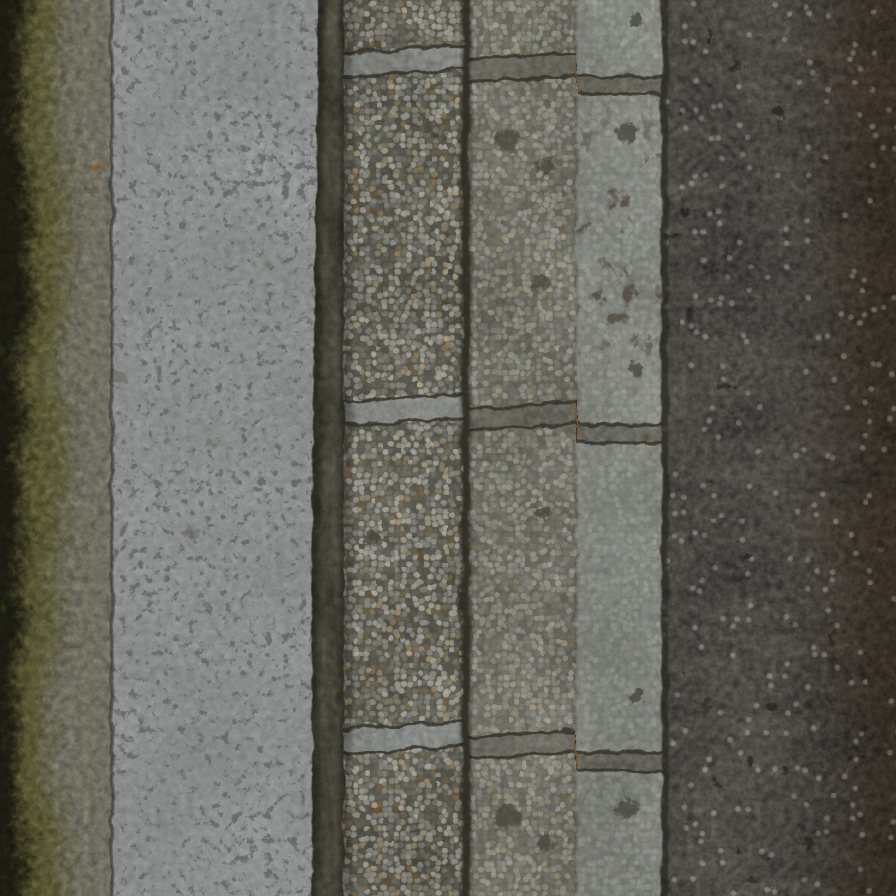
Give the GLSL for this texture, as a Shadertoy shader.

```glsl
// Weathered kerb from above: mossy verge, granite strip, groove, jointed slabs and asphalt.
#define REPEAT 0.755      // vertical period of joints and stains
#define VERGE_END 0.125
#define GROOVE_END 0.384
#define SLAB_A_END 0.520
#define SLAB_B_END 0.643
#define SLAB_C_END 0.739
#define SOFT 0.0014       // edge smoothing
#define WOBBLE 0.005      // raggedness of edges
#define GRAIN 150.0       // stones per canvas width

vec2 hash2(vec2 p) {
    vec3 q = fract(p.xyx * vec3(0.1031, 0.1030, 0.0973));
    q += dot(q, q.yzx + 33.33);
    return fract((q.xx + q.yz) * q.zy);
}

float corner(vec2 i, vec2 f, vec2 o) { return dot(hash2(i + o) * 2.0 - 1.0, f - o); }

float gradNoise(vec2 p) {
    vec2 i = floor(p), f = fract(p), u = f * f * (3.0 - 2.0 * f), e = vec2(0, 1);
    return 1.4 * mix(mix(corner(i, f, e.xx), corner(i, f, e.yx), u.x),
                     mix(corner(i, f, e.xy), corner(i, f, e.yy), u.x), u.y);
}

float fbm(vec2 p) {
    float sum = 0.0, amp = 0.6;
    for (int i = 0; i < 4; i++) {
        sum += amp * gradNoise(p);
        p = mat2(1.6, 1.2, -1.2, 1.6) * p + 7.3;
        amp *= 0.55;
    }
    return sum;
}

// x: distance to the nearest stone, yz: its random values
vec3 stones(vec2 p) {
    vec3 best = vec3(9);
    for (int k = 0; k < 9; k++) {
        vec2 id = floor(p) + vec2(k % 3 - 1, k / 3 - 1);
        float d = length(p - id - 0.15 - 0.7 * hash2(id));
        if (d < best.x) best = vec3(d, hash2(id + 51.7));
    }
    return best;
}

float past(float x, float edge) { return smoothstep(-SOFT, SOFT, x - edge); }
float band(float d, float w) { return 1.0 - smoothstep(0.3 * w, w, abs(d)); }
float wrapY(float d) { return d - REPEAT * round(d / REPEAT); }

vec3 verge(vec2 p, float broad, float fine) {
    float x = p.x + 0.035 * broad + 0.012 * fine;
    vec3 col = mix(vec3(0.34, 0.33, 0.19), vec3(0.43, 0.43, 0.38), smoothstep(0.035, 0.095, x));
    col = mix(vec3(0.11, 0.11, 0.07), col, smoothstep(0.008, 0.042, x));
    float sprout = smoothstep(0.25, 0.5, fbm(p * vec2(30, 14) + 4.0)) * band(p.x, 0.035);
    col = mix(col, vec3(0.16, 0.27, 0.07), sprout);
    float rust = smoothstep(0.2, 0.45, fbm(p * 42.0 + 19.0)) * band(p.x - 0.11, 0.014);
    rust *= band(abs(p.y - 0.493) - 0.303, 0.035);
    return mix(col, vec3(0.58, 0.36, 0.12), rust) * (1.0 + 0.35 * fine);
}

vec3 granite(vec2 p, float broad, float fine) {
    vec3 col = vec3(0.545, 0.555, 0.55) + 0.06 * broad + 0.09 * fine;
    float speckle = smoothstep(0.08, 0.4, fbm(p * 105.0) + 0.2 * broad);
    col = mix(col, vec3(0.37), 0.75 * speckle);
    float blotch = smoothstep(0.36, 0.46, fbm(p * vec2(17, 23) + 31.0));
    return mix(col, vec3(0.40, 0.39, 0.36), 0.6 * blotch);
}

vec3 slabs(vec2 p, float broad, float fine) {
    float inB = past(p.x, SLAB_A_END), inC = past(p.x, SLAB_B_END);
    vec3 col = mix(vec3(0.455, 0.45, 0.41), vec3(0.475, 0.475, 0.44), inB);
    col = mix(col, vec3(0.515, 0.525, 0.50), inC) + 0.08 * broad;
    // Exposed aggregate, fading towards the asphalt
    vec3 s = stones(p * GRAIN);
    vec3 stone = vec3(0.31 * s.y - 0.14) + step(0.9, s.z) * vec3(0.05, -0.01, -0.09);
    stone = mix(stone, vec3(-0.13), smoothstep(0.3, 0.75, s.x));
    col += stone * (0.95 - 0.35 * inB - 0.35 * inC) + 0.08 * fine;
    // Brown weathering
    float weather = smoothstep(0.12, 0.4, fbm(p * vec2(45, 38) + 8.0)) * inC;
    col = mix(col, vec3(0.29, 0.26, 0.21), 0.75 * weather * band(p.y - 0.27, 0.2));
    // Dark stains: centre and radius
    const vec3 stains[8] = vec3[8](vec3(0.567, 0.156, 0.017), vec3(0.608, 0.185, 0.012),
        vec3(0.604, 0.315, 0.012), vec3(0.71, 0.022, 0.009), vec3(0.70, 0.147, 0.014),
        vec3(0.71, 0.411, 0.009), vec3(0.606, 0.573, 0.01), vec3(0.415, 0.6, 0.01));
    for (int i = 0; i < 8; i++) {
        vec2 d = vec2(p.x - stains[i].x, wrapY(p.y - stains[i].y));
        float r = (length(d) + 0.01 * fine) / stains[i].z;
        col = mix(col, vec3(0.27, 0.27, 0.23), 0.75 - 0.75 * smoothstep(0.6, 1.0, r));
    }
    // Mortar joints, lower and thinner per column
    float thick = 0.0135 - 0.0018 * (inB + inC);
    float drop = 0.008 * inB + 0.011 * inC - 0.07 * (p.x - 0.452 - 0.128 * inB) * (1.0 - inC) + 0.008 * inC;
    vec3 mortar = mix(vec3(0.50, 0.51, 0.49), vec3(0.40, 0.40, 0.36), inB) + 0.12 * fine + 0.08 * broad;
    float ragged = 0.007 * fbm(p * 38.0);
    for (int j = 0; j < 2; j++) {
        float d = wrapY(p.y - 0.068 - 0.389 * float(j) - drop) + ragged;
        col = mix(col, mortar, 1.0 - past(abs(d), thick));
        col = mix(col, vec3(0.19, 0.18, 0.15), 0.8 * band(abs(d) - thick, 0.0028));
        float tuft = band(p.x - SLAB_B_END, 0.005) * band(d, 0.013);
        col = mix(col, vec3(0.53, 0.38, 0.20), 0.6 * tuft);
    }
    // Column gaps and shaded borders
    col *= 1.0 - 0.25 * band(p.x - GROOVE_END, 0.014) - 0.3 * band(p.x - SLAB_A_END, 0.01);
    col = mix(col, vec3(0.18, 0.18, 0.14), 0.9 * band(p.x - SLAB_A_END, 0.006));
    return col * (1.0 - 0.12 * band(p.x - SLAB_B_END, 0.003));
}

vec3 asphalt(vec2 p, float broad, float fine) {
    vec3 col = mix(vec3(0.285, 0.28, 0.26), vec3(0.215, 0.185, 0.15), smoothstep(0.86, 1.0, p.x + 0.05 * broad));
    col *= 1.0 + 0.3 * broad + 0.5 * fine + 0.2 * fbm(p * vec2(9, 45));
    vec3 s = stones(p * 95.0);
    col += 0.18 * step(0.88, s.y) * band(s.x, 0.45);
    return mix(col, vec3(0.12, 0.11, 0.09), 0.6 * smoothstep(0.35, 0.5, fbm(p * 36.0 + 12.0)));
}

void mainImage(out vec4 fragColor, in vec2 fragCoord) {
    vec2 p = fragCoord / iResolution.xy;
    p.y = 1.0 - p.y; // measured downwards
    float broad = fbm(p * 8.0 + 3.0), fine = fbm(p * 120.0);
    float x = p.x + WOBBLE * fbm(p * 32.0 + 5.0);
    vec3 col = mix(verge(p, broad, fine), granite(p, broad, fine), past(x, VERGE_END));
    col *= 1.0 - 0.35 * band(x - VERGE_END, 0.003);
    // Groove with a paler floor
    float start = 0.355 - 0.007 * smoothstep(0.0, 0.6, p.y);
    float bed = band((x - start) / (GROOVE_END - start) - 0.55, 0.5);
    vec3 groove = mix(vec3(0.18, 0.175, 0.145), vec3(0.27, 0.265, 0.22), bed);
    groove *= 1.0 + 0.3 * fine + 0.4 * fbm(p * vec2(60, 14));
    col = mix(col, groove, past(x, start));
    col = mix(col, slabs(vec2(x, p.y), broad, fine), past(x, GROOVE_END));
    col = mix(col, asphalt(p, broad, fine), past(x, SLAB_C_END));
    col = mix(col, vec3(0.16, 0.155, 0.12), 0.7 * band(x - SLAB_C_END - 0.003, 0.006));
    fragColor = vec4(clamp(col, 0.0, 1.0), 1.0);
}
```
